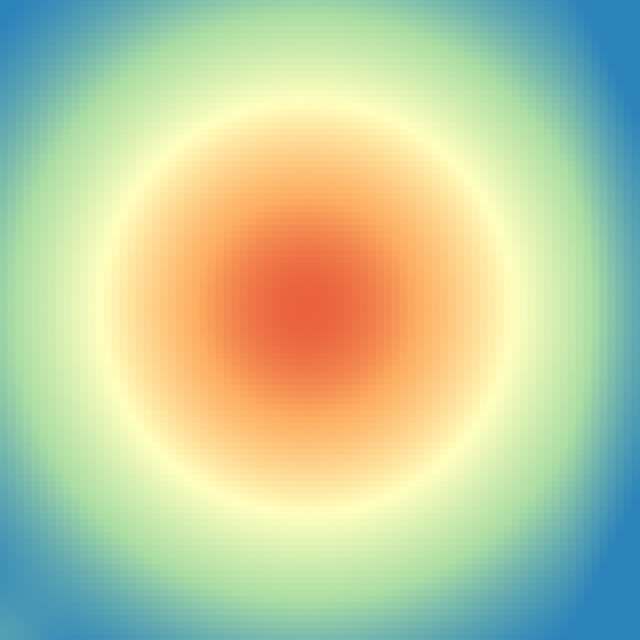
Reproduce this background procedurally as a Shadertoy shader.

```glsl
// Five-stop diverging ramp, from hot (0) to cold (1)
vec3 heatRamp(float level) {
    float t = clamp(level, 0.0, 1.0) * 4.0;
    vec3 color = mix(vec3(0.843, 0.098, 0.110), vec3(0.992, 0.682, 0.380), min(t, 1.0));
    color = mix(color, vec3(1.0, 1.0, 0.749), clamp(t - 1.0, 0.0, 1.0));
    color = mix(color, vec3(0.671, 0.867, 0.643), clamp(t - 2.0, 0.0, 1.0));
    return mix(color, vec3(0.169, 0.514, 0.729), clamp(t - 3.0, 0.0, 1.0));
}

// Snap to cell centres, with a one-pixel blend between neighbours
vec2 snapToCells(vec2 uv, vec2 cells) {
    vec2 grid = uv * cells;
    vec2 blend = min(cells / iResolution.xy, 1.0);
    vec2 stepped = floor(grid) + 0.5 + smoothstep(1.0 - blend, vec2(1.0), fract(grid));
    return stepped / cells;
}

// Bell-shaped field with small differences toward the borders
float fieldLevel(vec2 p) {
    float radius = length(p - vec2(0.48, 0.52));
    float level = 0.12 + 0.9 * smoothstep(0.0, 0.72, radius);
    level += 0.05 * smoothstep(0.87, 1.0, p.x);
    float corner = length(p) / 0.09;
    return min(level, 1.0) - 0.08 * exp(-corner * corner);
}

void mainImage(out vec4 fragColor, in vec2 fragCoord) {
    vec2 uv = fragCoord / iResolution.xy;
    vec2 cell = snapToCells(uv, vec2(80.0, 100.0));
    fragColor = vec4(heatRamp(fieldLevel(cell)), 1.0);
}
```
